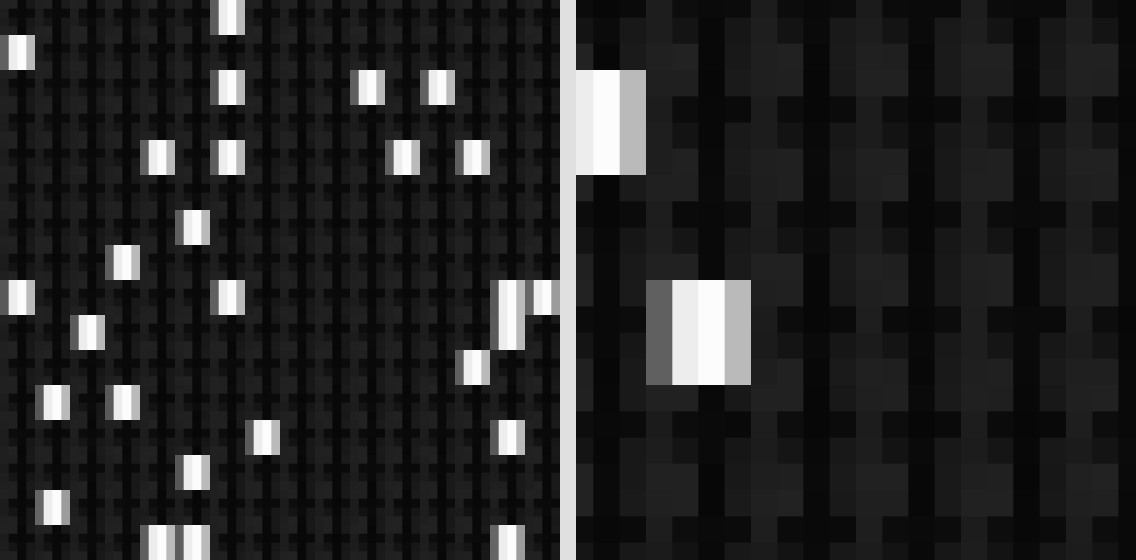
Left: the whole. Right: its middle third, enlarged.
Give the GLSL for this pattern, as a Shadertoy shader.

```glsl
const float CELLS = 16.0;      // cells along the canvas height
const float TILES = 4.0;       // tiles along one cell side
const int LIT_CELLS = 27;      // lit cells in each 16 by 16 field
const int SAMPLES = 3;         // antialiasing samples per axis

float hash(vec2 p, float seed) {
    vec3 q = fract(vec3(p.xyx + seed) * 0.1031);
    q += dot(q, q.yzx + 33.33);
    return fract((q.x + q.y) * q.z);
}

// Reversible byte scramble: gives every cell its own rank from 0 to 255
int shuffledRank(ivec2 cell) {
    int k = (cell.y & 15) * 16 + (cell.x & 15);
    for (int i = 0; i < 4; i++) {
        k = (k * 167 + 91) & 255;
        k ^= k >> 3;
        k = (k * 77 + 29) & 255;
        k ^= k >> 4;
    }
    return k;
}

// Lit cell: four upright bands, shaded at both sides
float litShade(int column, float variation) {
    vec4 bands = vec4(0.37, 0.93, 0.99, 0.73);
    bands.x += 0.06 * (variation - 0.5);
    bands.w -= 0.12 * step(0.75, variation);
    return bands[column];
}

// Unlit cell: black groove at column 2, notches beside it in row 1
float darkShade(ivec2 tile, float glow) {
    vec4 raised  = vec4(0.125, 0.128, 0.033, 0.098);
    vec4 notched = vec4(0.112, 0.046, 0.033, 0.042);
    vec4 sloped  = vec4(0.112, 0.078, 0.036, 0.092);
    vec4 bands = tile.y == 1 ? notched : tile.y == 2 ? sloped : raised;
    bands.x += 0.05 * step(0.99, glow);
    return bands[tile.x];
}

float mosaic(vec2 uv) {
    vec2 cell = floor(uv * CELLS);
    ivec2 tile = ivec2(floor(fract(uv * CELLS) * TILES));
    tile.y = 3 - tile.y;       // rows count down from the cell top

    if (shuffledRank(ivec2(cell)) < LIT_CELLS)
        return litShade(tile.x, hash(cell, 7.0));

    float grain = hash(floor(uv * CELLS * TILES), 19.0) - 0.5;
    return darkShade(tile, hash(cell, 41.0)) + 0.012 * grain;
}

void mainImage(out vec4 fragColor, in vec2 fragCoord) {
    // Average a small grid of samples to smooth tile edges
    float shade = 0.0;
    for (int y = 0; y < SAMPLES; y++)
        for (int x = 0; x < SAMPLES; x++) {
            vec2 offset = (vec2(x, y) + 0.5) / float(SAMPLES) - 0.5;
            shade += mosaic((fragCoord + offset) / iResolution.y);
        }
    fragColor = vec4(vec3(shade / float(SAMPLES * SAMPLES)), 1.0);
}
```
